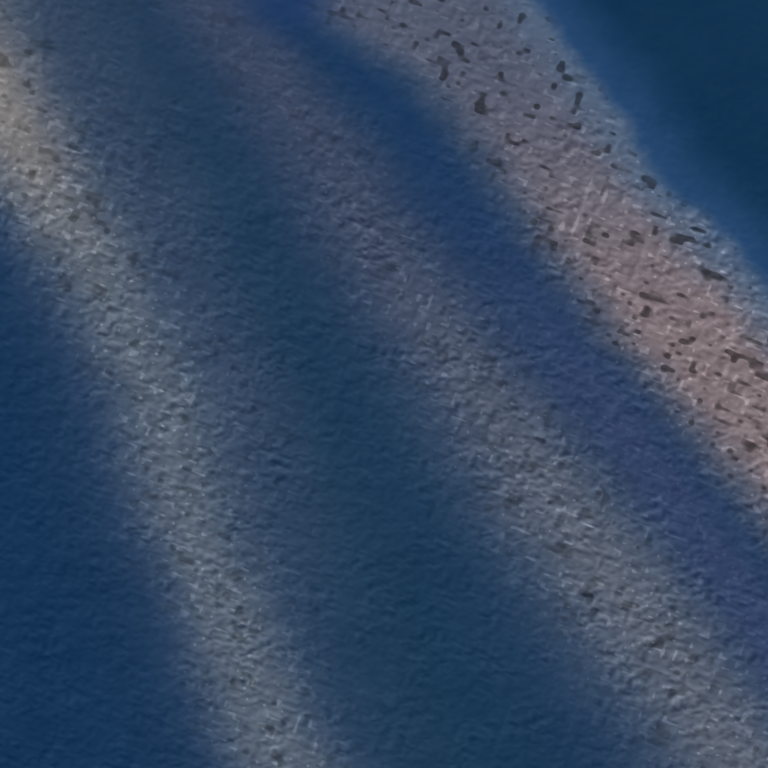
Give the GLSL for this texture, as a Shadertoy shader.

```glsl
// Soft diagonal bands of light and blue shadow raking over a gritty surface.
// Slanted Gaussian ridges set the light, smooth steps cut the far slope,
// and embossed value noise adds grain that grows stronger in lit areas.

float hash(vec2 p) {
    vec3 q = fract(vec3(p.xyx) * 0.1031);
    q += dot(q, q.yzx + 33.33);
    return fract((q.x + q.y) * q.z);
}

float noise(vec2 p) {
    vec2 cell = floor(p), f = fract(p);
    f = f * f * (3.0 - 2.0 * f);
    return mix(mix(hash(cell), hash(cell + vec2(1, 0)), f.x),
               mix(hash(cell + vec2(0, 1)), hash(cell + vec2(1, 1)), f.x), f.y);
}

float fbm(vec2 p) {
    float sum = 0.0, amp = 0.5;
    for (int i = 0; i < 4; i++) {
        sum += amp * noise(p);
        p = mat2(1.6, 1.2, -1.2, 1.6) * p + 7.3;
        amp *= 0.5;
    }
    return sum;
}

float ridge(float offset, float width) {
    offset /= width;
    return exp(-offset * offset);
}

// Lit facets minus shaded facets of the same noise field
float emboss(vec2 p) {
    p += 0.7 * vec2(noise(p * 0.6 + 5.0), noise(p * 0.6 + 19.0));
    return noise(p) - noise(p + vec2(0.5, -0.6));
}

void mainImage(out vec4 fragColor, in vec2 fragCoord) {
    vec2 uv = fragCoord / iResolution.xy;
    float down = 1.0 - uv.y;
    float x = uv.x + 0.035 * (fbm(uv * 6.0) - 0.47) + 0.025 * (fbm(uv * 38.0) - 0.47);

    // Deep blue ground, a little greener between the bands
    vec3 col = mix(vec3(0.085, 0.205, 0.335), vec3(0.10, 0.22, 0.325), ridge(x - 0.24 - 0.36 * down, 0.2));

    // Faint inner band, fading toward the bottom
    float faint = ridge(x - 0.10 - 0.43 * down, 0.08) * (1.0 - 0.8 * smoothstep(0.45, 0.95, down));
    col = mix(col, vec3(0.205, 0.275, 0.37), 0.8 * faint);

    // Left bright band with a violet fringe
    float left = x + 0.03 - 0.40 * down - 0.02 * ridge(down - 0.52, 0.2);
    left += 0.03 * (1.0 - smoothstep(0.1, 0.42, down));
    col = mix(col, vec3(0.19, 0.245, 0.38), 0.55 * ridge(left, 0.13));
    vec3 leftTint = mix(vec3(0.49, 0.48, 0.48), vec3(0.34, 0.385, 0.445), smoothstep(0.12, 0.42, down));
    col = mix(col, leftTint, ridge(left, left > 0.0 ? 0.085 : 0.073));

    // Middle band widens and brightens on its way down
    float middle = x - 0.28 - 0.69 * down;
    float midWidth = mix(0.07, 0.13, down);
    col = mix(col, vec3(0.18, 0.24, 0.38), 0.55 * ridge(middle, midWidth * 1.5));
    vec3 midTint = mix(vec3(0.24, 0.285, 0.38), vec3(0.355, 0.385, 0.44), smoothstep(0.2, 0.75, down));
    col = mix(col, midTint, 0.95 * ridge(middle, midWidth));

    // Narrow blue furrow beside the far slope
    float furrow = x - 0.405 - 0.74 * down;
    vec3 furrowTint = mix(vec3(0.11, 0.225, 0.37), vec3(0.215, 0.27, 0.41), smoothstep(0.12, 0.55, down));
    col = mix(col, furrowTint, 0.8 * ridge(furrow, 0.06));

    // Rosy far slope, spreading left along the top
    float slopeStart = x - 0.435 - 0.80 * down + 0.06 * ridge(down, 0.065);
    float slopeEnd = x - 0.695 - 0.78 * down + 0.012 * ridge(down - 0.22, 0.08);
    float slope = smoothstep(-0.045, 0.085, slopeStart);
    vec3 slopeTint = mix(vec3(0.32, 0.35, 0.43), vec3(0.49, 0.44, 0.46), smoothstep(0.02, 0.45, down));
    slopeTint = mix(slopeTint, vec3(0.32, 0.385, 0.48), smoothstep(-0.09, -0.005, slopeEnd));
    col = mix(col, slopeTint, slope);

    // Shadow past the crest, from blue glow to dark teal
    float shade = smoothstep(-0.014, 0.025, slopeEnd);
    vec3 shadeTint = mix(vec3(0.15, 0.275, 0.43), vec3(0.075, 0.20, 0.32), smoothstep(0.01, 0.12, slopeEnd));
    col = mix(col, shadeTint, shade);

    // Saturated blue pool at the top edge
    col = mix(col, vec3(0.11, 0.215, 0.40), 0.7 * ridge(length((uv - vec2(0.375, 1.0)) * vec2(1.0, 1.3)), 0.055));

    // Grit: coarse facets, fine grain and bright glints, all scaled by light
    float light = smoothstep(0.09, 0.36, col.r);
    float nearness = mix(0.45, 1.0, smoothstep(0.0, 0.35, down));
    vec2 grit = mat2(0.94, 0.34, -0.34, 0.94) * uv;
    float coarse = emboss(grit * vec2(85.0, 120.0));
    float fine = emboss(grit * vec2(150.0, 200.0) + 31.0);
    float patches = 0.55 + 0.95 * noise(grit * 34.0 + 3.0);
    float relief = (coarse * 0.55 + fine * 0.6) * patches * nearness;
    col += relief * mix(0.045, 0.17, light) * (1.0 - 0.6 * shade);
    float glints = smoothstep(0.74, 0.95, noise(grit * vec2(125.0, 165.0) + 57.0));
    col += 0.11 * glints * light * nearness * (1.0 - shade);

    // Small dark pits, denser on the rosy slope
    float pitField = noise(grit * vec2(85.0, 125.0) + 11.0) * 0.7 + 0.3 * noise(grit * 45.0);
    float pits = smoothstep(0.64, 0.84, pitField);
    col *= 1.0 - mix(0.22, 0.42, slope) * pits * light * (1.0 - shade);
    col += 0.025 * (fbm(uv * 20.0) - 0.47);

    fragColor = vec4(clamp(col, 0.0, 1.0), 1.0);
}
```
